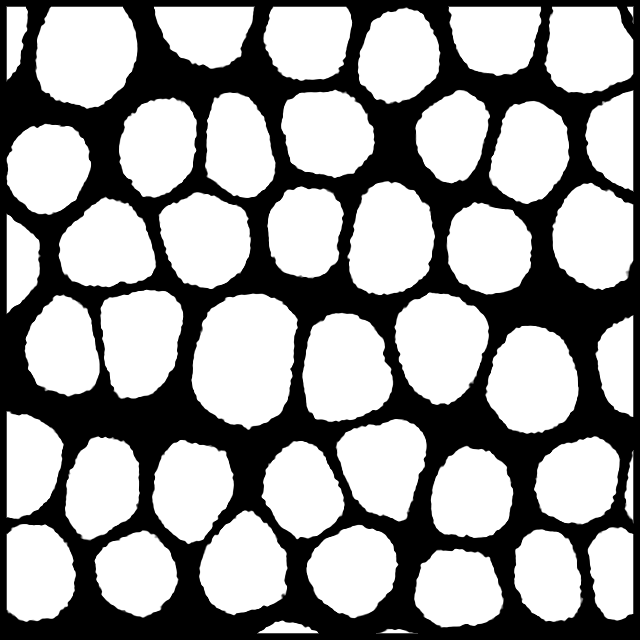
Write a Shadertoy shader that draws this pattern.

```glsl
// Draws a tissue of white, ragged, rounded cells between black walls inside a thin black frame.

const vec2 GRID = vec2(6.6, 5.8); // cells across and up the canvas

vec2 hash22(vec2 p) {
    vec3 q = fract(p.xyx * vec3(0.1031, 0.1030, 0.0973));
    q += dot(q, q.yzx + 33.33);
    return fract((q.xx + q.yz) * q.zy);
}

float valueNoise(vec2 p) {
    vec2 i = floor(p), f = fract(p);
    f = f * f * (3.0 - 2.0 * f);
    float low = mix(hash22(i).x, hash22(i + vec2(1, 0)).x, f.x);
    float high = mix(hash22(i + vec2(0, 1)).x, hash22(i + vec2(1, 1)).x, f.x);
    return mix(low, high, f.y) * 2.0 - 1.0;
}

// Jittered cell centre, with every other row shifted like bricks
vec2 cellCentre(vec2 id) {
    vec2 jitter = (hash22(id + 57.0) - 0.5) * vec2(0.5, 0.56);
    return (id + 0.5 + vec2(0.5 * mod(id.y, 2.0), 0.0) + jitter) / GRID;
}

vec2 nearestCell(vec2 p) {
    vec2 base = floor(p * GRID), best = base;
    float bestDist = 1e5;
    for (int y = -2; y <= 2; y++)
    for (int x = -2; x <= 2; x++) {
        vec2 id = base + vec2(x, y);
        float d = distance(p, cellCentre(id));
        if (d < bestDist) { bestDist = d; best = id; }
    }
    return best;
}

// Upright ellipse that limits the cell size, positive inside
float ellipseDepth(vec2 p, vec2 id) {
    vec2 rnd = hash22(id + 211.0);
    float a = (rnd.x - 0.5) * 0.8;
    vec2 q = mat2(cos(a), sin(a), -sin(a), cos(a)) * p;
    vec2 radius = mix(0.074, 0.106, rnd.y) * vec2(1.0, 1.18);
    return (1.0 - length(q / radius)) * radius.x;
}

// Depth inside a cell: smooth minimum over its walls and its ellipse
float cellDepth(vec2 p) {
    const float ROUNDING = 0.011;
    vec2 id = nearestCell(p);
    vec2 centre = cellCentre(id);
    float sum = exp(-ellipseDepth(p - centre, id) / ROUNDING);
    for (int y = -2; y <= 2; y++)
    for (int x = -2; x <= 2; x++) {
        if (x == 0 && y == 0) continue;
        vec2 other = cellCentre(id + vec2(x, y));
        float wall = dot(0.5 * (centre + other) - p, normalize(other - centre));
        sum += exp(-wall / ROUNDING);
    }
    return -ROUNDING * log(sum);
}

void mainImage(out vec4 fragColor, in vec2 fragCoord) {
    vec2 uv = fragCoord / iResolution.xy;
    float pixel = 1.0 / min(iResolution.x, iResolution.y);

    // Cells with gently wavy, finely ragged outlines
    float ragged = 0.0030 * valueNoise(uv * 32.0)
                 + 0.0020 * valueNoise(uv * 85.0 + 19.0)
                 + 0.0016 * valueNoise(uv * 170.0 + 43.0);
    float depth = cellDepth(uv) - 0.0075 + ragged;

    // Straight frame
    vec2 edge = min(uv, 1.0 - uv);
    depth = min(depth, min(edge.x, edge.y) - 0.0105);

    float white = smoothstep(-0.7 * pixel, 0.7 * pixel, depth);
    fragColor = vec4(vec3(white), 1.0);
}
```
